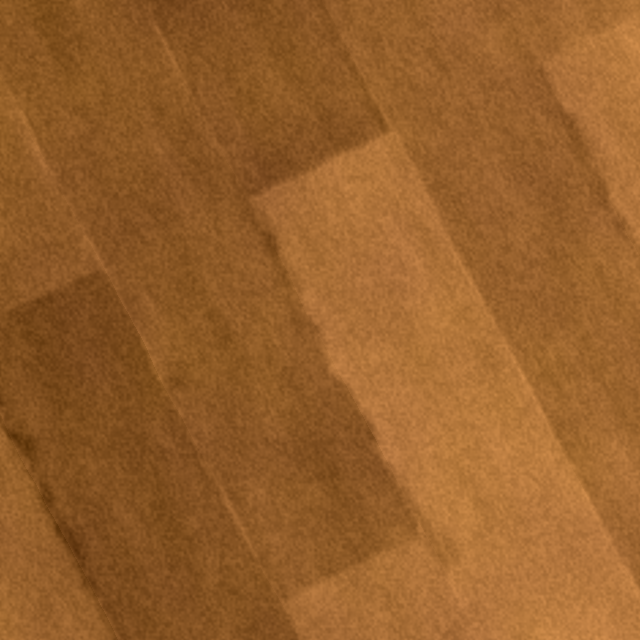
A WebGL 2 fragment shader for this texture:

```glsl
#version 300 es
precision highp float;
// Slanted wooden floorboards with staggered butt joints, worn seams and knots.
// The canvas is sheared into board space (across, along); soft steps blend the
// tones of neighbouring boards, and layered value noise adds grain and wear.

uniform vec2 u_resolution;
out vec4 outColor;

const float PITCH = 0.283;         // seam spacing, measured horizontally
const float FIRST_SEAM = -0.061;
const float SHEAR = 0.53;          // sideways run of a seam per unit of drop
const float JOINT_SLOPE = 0.47;
const vec3 DARK_WOOD = vec3(0.43, 0.255, 0.08);
const vec3 LIGHT_WOOD = vec3(0.745, 0.495, 0.26);

// Tone of each column of boards, above (x) and below (y) its butt joint
const vec2 TONES[6] = vec2[6](
    vec2(0.66, 0.68), vec2(0.50, 0.22), vec2(0.35, 0.68),
    vec2(0.29, 0.76), vec2(0.53, 0.62), vec2(0.60, 0.80));

float hash(vec2 p) {
    vec3 q = fract(p.xyx * 0.1031);
    q += dot(q, q.yzx + 33.33);
    return fract((q.x + q.y) * q.z);
}

float noise(vec2 p) {
    vec2 cell = floor(p), f = fract(p);
    f = f * f * (3.0 - 2.0 * f);
    float low = mix(hash(cell), hash(cell + vec2(1, 0)), f.x);
    float high = mix(hash(cell + vec2(0, 1)), hash(cell + vec2(1, 1)), f.x);
    return mix(low, high, f.y);
}

// Fractal noise, centred on zero
float fbm(vec2 p) {
    float sum = 0.0, gain = 0.5;
    for (int i = 0; i < 4; i++) {
        sum += gain * (noise(p) - 0.5);
        p = p * 2.03 + 17.7;
        gain *= 0.5;
    }
    return sum;
}

float ridge(float d, float width) {
    return exp(-d * d / (width * width));
}

// Odd columns have their joint half a board higher than even ones
float jointPosition(float column) {
    return mix(1.146, 0.492, mod(column, 2.0));
}

float columnTone(float column, float along) {
    vec2 tones = TONES[int(clamp(column + 2.0, 0.0, 5.0))];
    float d = along - jointPosition(column);
    float tone = mix(tones.x, tones.y, smoothstep(-0.008, 0.008, d));
    return tone + 0.15 * max(d, 0.0) + 0.04 * ridge(d + 0.005, 0.005);
}

// Dark knot beside the left seam of a column, stretched along the board
float knot(float column, float seamOffset, float along) {
    float center = 0.72 + 0.47 * sqrt(max(column, 0.0));
    vec2 d = vec2(seamOffset - 0.022, (along - center) * 0.65);
    return exp(-dot(d, d) / 0.00025);
}

// Lower parts of odd seams have lost their pale line
float seamAge(float seam, float along) {
    return mod(seam, 2.0) * smoothstep(0.42, 0.60, along);
}

// Broken pale line that gives way to a patchy dark gap with age
float seamTone(float seam, float d, float along, float age) {
    float wear = smoothstep(0.15, 0.85, noise(vec2(along * 13.0, seam * 7.3 + 40.0)));
    float start = 0.245 * seam;
    float present = mix(0.15, 1.0, smoothstep(start - 0.2, start, along));
    float pale = ridge(d, 0.0045) * mix(0.25, 0.06, age) * present * (0.3 + 0.8 * wear);
    float blotch = smoothstep(0.25, 0.8, noise(vec2(along * 26.0, seam * 5.1 + d * 30.0)));
    float gap = ridge(d - 0.004, 0.013) * mix(0.04, 0.34, age) * blotch;
    return pale - gap;
}

void main() {
    vec2 uv = gl_FragCoord.xy / u_resolution;
    vec2 p = vec2(uv.x, 1.0 - uv.y);

    // Board space, with slightly uneven edges
    float across = p.x - SHEAR * p.y;
    float along = p.y + JOINT_SLOPE * p.x;
    float wobble = 0.010 * fbm(vec2(along * 11.0, 8.0));
    float lane = (across - FIRST_SEAM + wobble) / PITCH;
    float seam = floor(lane + 0.5);
    float seamOffset = (lane - seam) * PITCH * 0.884;
    float column = floor(lane);
    float age = seamAge(seam, along);

    // Board tones, blended over the nearest seam; old edges are ragged
    float ragged = seamOffset + 0.035 * age * fbm(p * 24.0 + 5.0);
    float edge = smoothstep(-0.009, 0.009, ragged);
    float jointAlong = along + 0.012 * fbm(p * 30.0 + 70.0);
    float tone = mix(columnTone(seam - 1.0, jointAlong), columnTone(seam, jointAlong), edge);
    tone += 0.18 * (p.x - 0.5);

    // Streaks along the boards, cloudy stains, small mottles and fine speckle
    float streak = fbm(vec2(across * 17.0 + column * 9.0, along * 3.2) + 30.0);
    float stain = fbm(p * 7.0 + 11.0);
    float mottle = fbm(vec2(across * 44.0, along * 24.0) + 90.0);
    float fibre = noise(vec2(across * 190.0, along * 120.0) + 50.0) - 0.5;
    float speckle = noise(p * 235.0) - 0.5;
    tone += 0.42 * streak + 0.30 * stain + 0.20 * mottle;
    tone += 0.20 * fibre + 0.25 * speckle;

    // Seams and knots
    tone += seamTone(seam, seamOffset, along, age);
    tone -= 0.32 * knot(seam, seamOffset, along) * (0.8 + streak);

    vec3 color = mix(DARK_WOOD, LIGHT_WOOD, clamp(tone, -0.3, 1.25));
    color += vec3(0.0, 0.01, -0.03) * (stain - 0.5 * streak);
    outColor = vec4(color, 1.0);
}
```
